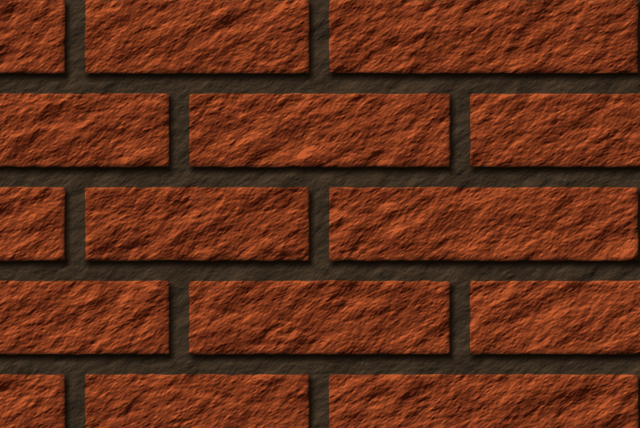
Reproduce this texture procedurally as a Shadertoy shader.

```glsl
// Rough red brick wall in running bond, with deep shaded mortar joints lit from the upper left.

// Layout, in canvas heights (y runs down from the top edge)
const float WALL_WIDTH = 1.5;
const float ROW_PITCH = 0.21875;
const float JOINT = 0.047;
const float CORNER = 0.006;
const float EDGE_WOBBLE = 0.0012;
const vec4 EVEN_JOINTS = vec4(-0.40, 0.176, 0.748, 1.5195);  // joint centres
const vec4 ODD_JOINTS = vec4(-0.30, 0.420, 1.078, 1.80);

// Surface and light
const vec2 TO_LIGHT = vec2(-0.5, -0.866);
const float DENT_FREQUENCY = 24.0;
const float DENT_STRETCH = 0.6;
const float RELIEF = 3.0;
const float RELIEF_STEP = 0.002;
const float BEVEL = 0.005;
const float SHADOW_REACH = 0.013;

const vec3 BRICK_DARK = vec3(0.27, 0.10, 0.045);
const vec3 BRICK_LIGHT = vec3(0.68, 0.32, 0.165);
const vec3 MORTAR_COLOR = vec3(0.22, 0.172, 0.125);
const vec3 SHADOW_COLOR = vec3(0.055, 0.032, 0.015);

struct Brick {
    vec2 local;     // position from the brick centre
    vec2 halfSize;
    vec2 id;
    float dist;     // signed distance to the outline
};

vec3 hash3(vec2 p) {
    vec3 q = fract(p.xyx * vec3(0.1031, 0.1030, 0.0973));
    q += dot(q, q.yxz + 33.33);
    return fract((q.xxy + q.yzz) * q.zyx);
}

// Cellular noise: one soft bump or pit of random height per cell
float cellBumps(vec2 p) {
    vec2 cell = floor(p);
    float sum = 0.0;
    for (int y = -1; y <= 1; y++)
    for (int x = -1; x <= 1; x++) {
        vec2 c = cell + vec2(x, y);
        vec3 rnd = hash3(c);
        vec2 d = c + rnd.xy - p;
        float k = max(0.0, 1.0 - dot(d, d));
        sum += (2.0 * rnd.z - 1.0) * k * k;
    }
    return sum;
}

// Layered dents, drawn out along the rising diagonal
float surfaceHeight(vec2 p) {
    vec2 along = vec2(0.85, -0.53);
    vec2 q = vec2(dot(p, along) * DENT_STRETCH, dot(p, vec2(-along.y, along.x)));
    q *= DENT_FREQUENCY;
    float height = 0.0, amplitude = 1.0;
    for (int i = 0; i < 4; i++) {
        height += amplitude * cellBumps(q);
        q = mat2(0.96, 0.28, -0.28, 0.96) * q * 2.1 + 17.3;
        amplitude *= 0.52;
    }
    return height;
}

Brick findBrick(vec2 p) {
    Brick b;
    float row = floor((p.y + 0.5 * JOINT) / ROW_PITCH);
    vec4 joints = mod(row, 2.0) < 0.5 ? EVEN_JOINTS : ODD_JOINTS;
    vec2 span = joints.xy;
    float column = 0.0;
    for (int i = 1; i < 3; i++) {
        if (p.x > joints[i]) {
            span = vec2(joints[i], joints[i + 1]);
            column = float(i);
        }
    }
    b.id = vec2(column, row);
    b.halfSize = 0.5 * (vec2(span.y - span.x, ROW_PITCH) - JOINT);
    b.local = p - vec2(0.5 * (span.x + span.y), (row + 0.5) * ROW_PITCH - 0.5 * JOINT);
    vec2 d = abs(b.local) - b.halfSize + CORNER;
    b.dist = length(max(d, 0.0)) + min(max(d.x, d.y), 0.0) - CORNER;
    return b;
}

vec2 bevel(vec2 inset) {
    return exp(-max(inset, 0.0) / BEVEL);
}

void mainImage(out vec4 fragColor, in vec2 fragCoord) {
    vec2 uv = fragCoord / iResolution.xy;
    vec2 p = vec2(uv.x * WALL_WIDTH, 1.0 - uv.y);
    float pixel = 1.0 / iResolution.y;

    vec2 wobble = EDGE_WOBBLE * vec2(cellBumps(p * 45.0), cellBumps(p * 45.0 + 70.0));
    Brick brick = findBrick(p + wobble);

    // Relief shading: slopes facing the light brighten
    vec2 grain = p + 2.0;
    float slope = surfaceHeight(grain) - surfaceHeight(grain + TO_LIGHT * RELIEF_STEP);
    float shade = RELIEF * slope;

    // Brick face: bright upper and left rims, dark lower and right rims
    vec2 lit = bevel(brick.halfSize + brick.local);
    vec2 dim = bevel(brick.halfSize - brick.local);
    float tone = 0.46 + shade + 0.1 * (hash3(brick.id + 5.0).x - 0.5);
    tone += 0.35 * lit.y + 0.15 * lit.x;
    vec3 face = mix(BRICK_DARK, BRICK_LIGHT, clamp(tone, -0.2, 1.2));
    face *= 1.0 - 0.65 * max(dim.y, 0.8 * dim.x);

    // Mortar, darkened by the shadow the bricks cast down and right
    float casterDist = findBrick(p + wobble + TO_LIGHT * SHADOW_REACH).dist;
    float open = smoothstep(-0.010, 0.012, casterDist);
    vec3 mortar = mix(SHADOW_COLOR, MORTAR_COLOR * (1.0 + 0.5 * shade), open);

    float cover = 1.0 - smoothstep(-pixel, pixel, brick.dist);
    fragColor = vec4(clamp(mix(mortar, face, cover), 0.0, 1.0), 1.0);
}
```
